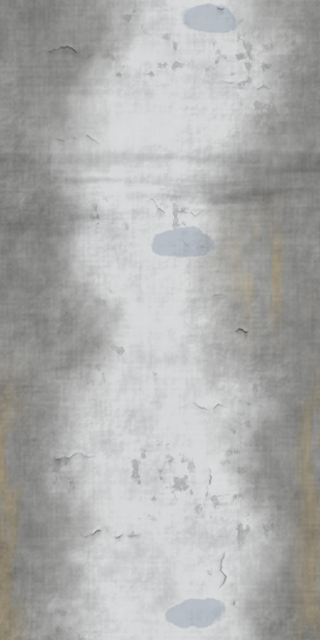
This texture is drawn by a WebGL 2 fragment shader. Its source:

```glsl
#version 300 es
precision highp float;

#define EDGE_TONE 0.535
#define CORE_TONE 0.835
#define CORE_CENTRE 0.48
#define MOTTLE 0.20
#define RELIEF 0.30
#define GRAIN 0.030
#define CRACKS 15
#define CRACK_DEPTH 0.30
#define OCHRE_TINT vec3(1.06, 0.99, 0.85)
#define SLATE_TINT vec3(0.83, 0.86, 0.90)

uniform vec2 u_resolution;
out vec4 fragColor;

float hash(vec2 p) {
    vec3 q = fract(p.xyx * vec3(0.1031, 0.1030, 0.0973));
    q += dot(q, q.yzx + 33.33);
    return fract((q.x + q.y) * q.z);
}

float noise(vec2 p) {
    vec2 i = floor(p), f = fract(p);
    f = f * f * (3.0 - 2.0 * f);
    return mix(mix(hash(i), hash(i + vec2(1, 0)), f.x),
               mix(hash(i + vec2(0, 1)), hash(i + vec2(1, 1)), f.x), f.y);
}

float fbm(vec2 p) {
    float sum = 0.0, amp = 0.5;
    for (int i = 0; i < 5; i++) {
        sum += amp * noise(p);
        p = mat2(1.6, 1.2, -1.2, 1.6) * p + 17.3;
        amp *= 0.5;
    }
    return sum / 0.97;
}

// Bell-shaped mask around a centre
float blob(vec2 p, vec2 centre, vec2 radius) {
    vec2 q = (p - centre) / radius;
    return exp(-dot(q, q));
}

// Ragged short fissures: x = dark line with shade below, y = lit upper lip
vec2 fissures(vec2 p) {
    vec2 result = vec2(0.0);
    for (int i = 0; i < CRACKS; i++) {
        float id = float(i);
        float span = 0.04 + 0.07 * hash(vec2(id, 5.0));
        vec2 centre = vec2(mix(0.2, 0.8, hash(vec2(id, 1.0))),
                           2.0 * (id + hash(vec2(id, 2.0))) / float(CRACKS));
        vec2 q = p - centre;
        if (hash(vec2(id, 9.0)) > 0.75) q = q.yx;
        float d = q.y - 0.10 * (fbm(vec2(q.x * 13.0, id * 7.3)) - 0.5);
        float fade = 1.0 - smoothstep(0.4 * span, span, abs(q.x));
        fade *= smoothstep(0.25, 0.65, noise(vec2(q.x * 45.0, id * 3.7)));
        fade *= 0.35 + 0.65 * hash(vec2(id, 4.0));
        float line = 1.0 - smoothstep(0.001, 0.006, abs(d));
        float shade = smoothstep(-0.028, 0.0, d) * (1.0 - smoothstep(0.0, 0.004, d));
        float lip = blob(vec2(d, 0.0), vec2(0.010, 0.0), vec2(0.006, 1.0));
        result = max(result, fade * vec2(max(line, 0.35 * shade), lip));
    }
    return result;
}

void main() {
    // Width spans 0..1, height spans 0..2
    vec2 p = gl_FragCoord.xy / u_resolution * vec2(1.0, 2.0);
    float broad = fbm(p * 3.0 + 4.0);
    float medium = fbm(p * 8.0 + 21.0);
    float fine = fbm(p * vec2(30.0, 24.0) + 50.0);

    // Pale central column fading into grey sides
    float centre = CORE_CENTRE + 0.10 * smoothstep(1.5, 1.9, p.y);
    float away = abs(p.x - centre) + 0.34 * (broad - 0.5) + 0.12 * (medium - 0.5);
    float light = 1.0 - smoothstep(0.13, 0.40, away);
    float tone = mix(EDGE_TONE, CORE_TONE, light);

    // Smeared horizontal band above the middle
    float band = smoothstep(1.24, 1.36, p.y) * (1.0 - smoothstep(1.50, 1.54, p.y));
    float smear = fbm(vec2(p.x * 1.5, p.y * 16.0 + 0.8 * broad));
    tone -= band * (0.05 + 0.07 * p.x + 0.5 * (smear - 0.5)) * mix(0.55, 1.0, light);

    // Cloudy mottling and embossed plaster
    tone += MOTTLE * (medium - 0.5) * mix(0.55, 0.75, light) + 0.09 * (fine - 0.5);
    vec2 h = p * 16.0 + 0.8 * medium;
    float emboss = fbm(h + vec2(-0.06, 0.10)) - fbm(h);
    tone += RELIEF * emboss * smoothstep(0.35, 0.65, fbm(p * 5.0 + 70.0));

    // Crumbled pits in the pale area
    float pitArea = smoothstep(0.5, 0.65, fbm(p * 6.0 + 90.0)) * light;
    tone -= 0.13 * pitArea * smoothstep(0.56, 0.72, fbm(p * vec2(40.0, 34.0)));

    // Brushed grain along both axes
    float brushed = noise(p * vec2(130.0, 18.0)) + noise(p * vec2(10.0, 120.0) + 8.0)
                  + noise(p * 125.0 + 3.0) - 1.5;
    tone += GRAIN * brushed;

    // Cracks
    vec2 crack = fissures(p);
    tone += 0.05 * crack.y - CRACK_DEPTH * crack.x;
    tone = min(tone, 0.84 + 0.25 * (tone - 0.84));
    vec3 colour = tone * mix(vec3(1.0, 1.0, 0.99), vec3(0.997, 1.002, 1.005), light);

    // Slate patches with torn edges
    float slate = 0.0;
    for (int i = 0; i < 3; i++) {
        float k = float(i);
        vec2 spot = vec2(0.61 + 0.05 * sin(k * 4.0), 0.08 + 0.93 * k + 0.23 * k * (2.0 - k));
        slate = max(slate, blob(p, spot, vec2(0.13, 0.06)));
    }
    slate = smoothstep(0.50, 0.62, slate * (0.45 + 0.9 * medium) + 0.35 * (fine - 0.5));
    colour *= mix(vec3(1.0), SLATE_TINT, 0.85 * slate);

    // Ochre stains down the lower sides and on the right
    float sides = smoothstep(0.38, 0.49, abs(p.x - 0.5)) * (1.0 - smoothstep(0.6, 0.95, p.y));
    float stain = max(sides, blob(p, vec2(0.84, 1.14), vec2(0.10, 0.14)));
    float streak = fbm(p * vec2(22.0, 5.0) + 33.0);
    colour *= mix(vec3(1.0), OCHRE_TINT, stain * smoothstep(0.36, 0.60, streak));

    fragColor = vec4(clamp(colour, 0.0, 1.0), 1.0);
}
```
